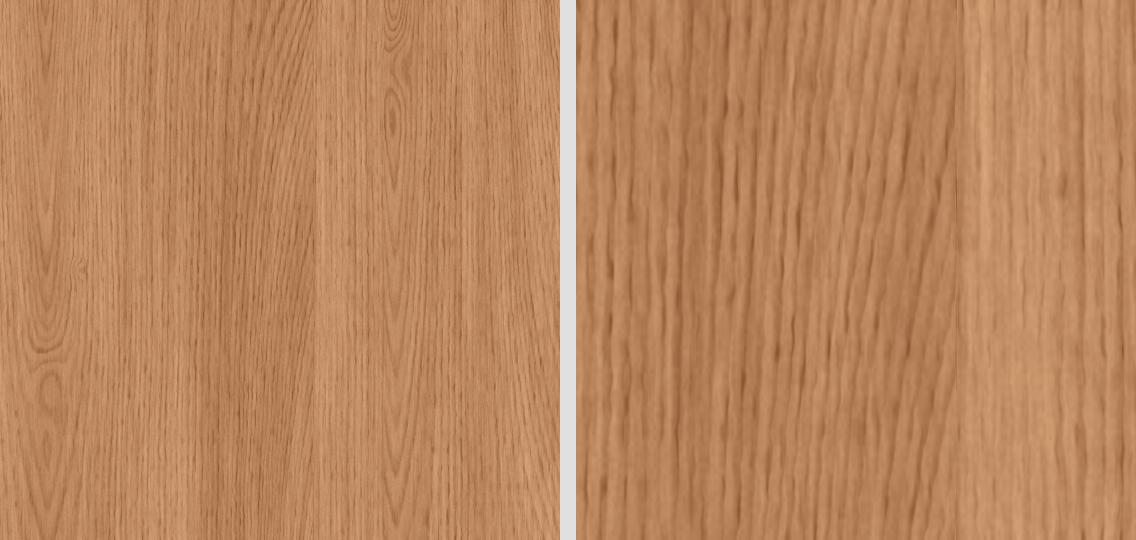
Left, the full canvas; right, a detail of the centre.
Write a WebGL 1 fragment shader that draws this texture.

```glsl
precision highp float;
// Warm brown wood planks with vertical grain, arched growth rings, knots and pores.
uniform vec2 u_resolution;

float hash(vec2 p) {
  vec3 q = fract(vec3(p.xyx) * 0.1031);
  q += dot(q, q.yzx + 33.33);
  return fract((q.x + q.y) * q.z);
}

float noise(vec2 p) {
  vec2 i = floor(p), f = fract(p);
  f = f * f * (3.0 - 2.0 * f);
  return mix(mix(hash(i), hash(i + vec2(1.0, 0.0)), f.x),
             mix(hash(i + vec2(0.0, 1.0)), hash(i + 1.0), f.x), f.y);
}

float bell(float d) { return exp(-d * d); }

// Distance field whose contours are nested arches around a vertical axis
float arches(vec2 p, float axis, float slope, float width) {
  float dx = p.x - axis;
  return sqrt(dx * dx + 0.0001) - slope * (p.y - 0.5) * bell(dx / width);
}

float knot(vec2 p, vec2 center, vec2 size) {
  return bell(length((p - center) / size));
}

float seam(float x, float edge) { return smoothstep(edge - 0.001, edge + 0.001, x); }

void main() {
  vec2 p = gl_FragCoord.xy / u_resolution.y;
  p.x *= 1.036 * u_resolution.y / u_resolution.x;

  // Gently wavy fibres
  vec2 q = p;
  q.x += 0.012 * (noise(p * vec2(6.0, 2.5)) - 0.5);
  q.x += 0.003 * (noise(p * vec2(25.0, 9.0) + 40.0) - 0.5);
  vec2 rough = q;
  rough.x += 0.002 * (noise(p * vec2(150.0, 90.0) + 9.0) - 0.5);

  // Grain coordinate of each plank
  float first = arches(rough, 0.088, 0.11, 0.06);
  float second = 1.7 - arches(rough, 0.6, -0.2, 0.13);
  float third = 2.0 + rough.x;
  float fourth = mix(3.0 + arches(rough, 0.732, 0.1, 0.06),
                     3.325 - arches(rough, 1.06, 0.17, 0.11),
                     smoothstep(0.84, 0.92, q.x));
  float s1 = seam(p.x, 0.226), s2 = seam(p.x, 0.58), s3 = seam(p.x, 0.71);
  float grain = mix(mix(mix(first, second, s1), third, s2), fourth, s3);

  // Knots bend the rings around them
  float knots = knot(q, vec2(0.09, 0.29), vec2(0.024, 0.08))
              + knot(q, vec2(0.738, 0.88), vec2(0.024, 0.06))
              + 0.5 * knot(q, vec2(0.143, 0.5), vec2(0.012, 0.015));
  grain += 0.03 * knots;

  // Smooth heartwood along the arch axes
  float heart = bell((p.x - 0.088) / 0.035) * (1.0 - s1)
              + bell((p.x - 0.735) / 0.04) * s3
              + 0.6 * bell((p.x - 0.6) / 0.07) * s1 * (1.0 - s2);

  // Growth rings: slow darkening, then a quick return to light
  float ring = grain * 100.0 + 2.2 * noise(vec2(grain * 16.0, p.y * 0.8));
  float phase = fract(ring);
  float late = smoothstep(0.3, 0.8, phase) * (1.0 - smoothstep(0.8, 1.0, phase));
  late *= 0.4 + 0.6 * hash(vec2(floor(ring), 5.0));
  late *= 0.7 + 0.6 * noise(vec2(grain * 30.0, p.y * 4.0) + 17.0);

  // Tonal bands and long streaks
  float band = noise(vec2(grain * 14.0, p.y * 0.9) + 3.0) - 0.5;
  float streak = noise(vec2(grain * 70.0, p.y * 1.6) + 61.0) - 0.5;

  // Long and short fibres, fine specks and slender pores
  float fibre = noise(vec2(q.x * 300.0, p.y * 7.0)) - 0.5;
  float thread = noise(vec2(rough.x * 430.0, p.y * 42.0) + 23.0) - 0.5;
  float speck = noise(p * vec2(500.0, 290.0)) - 0.5;
  float pore = smoothstep(0.5, 0.95, noise(vec2(rough.x * 410.0, p.y * 60.0) + 101.0));
  pore *= 0.35 + 0.8 * late;

  float calm = 1.0 - 0.5 * min(heart, 1.0);
  float tone = 0.029 + 0.06 * band + 0.06 * streak;
  tone += calm * (0.062 * fibre + 0.05 * thread - 0.085 * pore) + 0.035 * speck;
  tone -= (0.068 + 0.02 * heart) * late + 0.016 * heart + 0.022 * knots;

  // Plank tints and faint joints
  tone += 0.006 * s2 - 0.006 * s3;
  tone -= 0.018 * (bell((p.x - 0.226) / 0.002) + bell((p.x - 0.58) / 0.002)
                 + bell((p.x - 0.71) / 0.002));

  vec3 wood = vec3(0.73, 0.523, 0.363) + tone * vec3(0.98, 1.0, 0.93);
  gl_FragColor = vec4(wood, 1.0);
}
```
